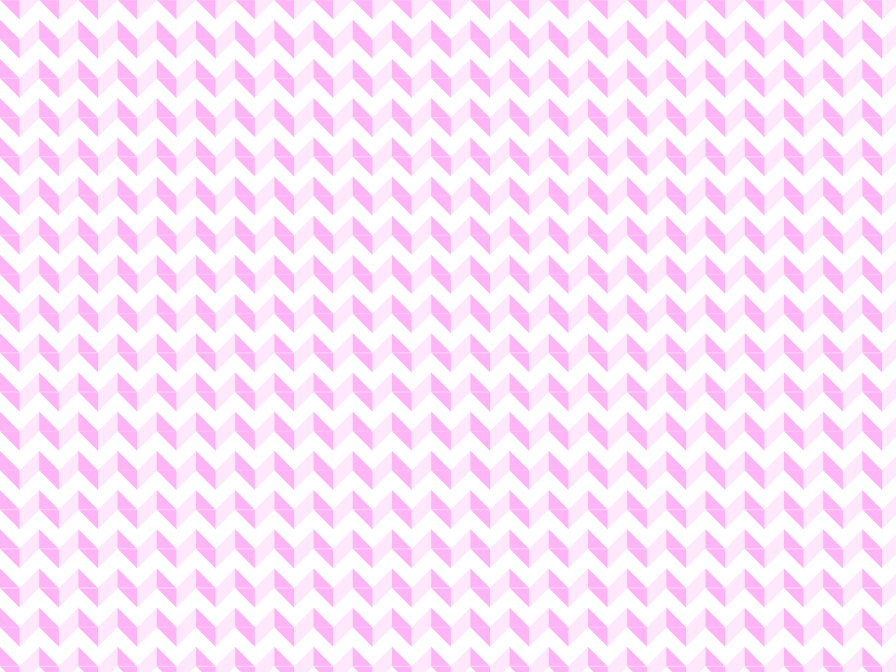
A Shadertoy shader for this pattern:

```glsl
// Pink folded zigzag: horizontal chevron bands on white, each fold having
// a dark falling face and a pale rising face. Bands come from a triangle wave
// and fract repeats; hairline seams of varying strength cross the dark faces.

#define ROWS 17.143
#define BAND_SHARE 0.5
#define FOLD_PHASE 0.5
#define SEAM_WIDTH 0.036
#define SEAM_MIN 0.08
#define SEAM_MAX 0.36
#define PAPER vec3(1.0, 1.0, 1.0)
#define PALE_FACE vec3(1.0, 0.906, 0.988)
#define DARK_FACE vec3(1.0, 0.708, 0.961)

float hash(float n) {
    return fract(sin(n * 12.9898) * 43758.5453);
}

// Signed distance into a repeating stripe covering [0, width] of each unit
float stripe(float t, float width) {
    return 0.5 * width - abs(fract(t - 0.5 * width + 0.5) - 0.5);
}

float coverage(float dist, float pixel) {
    return clamp(dist / pixel + 0.5, 0.0, 1.0);
}

void mainImage(out vec4 fragColor, in vec2 fragCoord) {
    // Tile units, measured from the top left corner
    float pixel = ROWS / iResolution.y;
    vec2 p = vec2(fragCoord.x, iResolution.y - fragCoord.y) * pixel;

    // Zigzag bands with 45 degree slopes
    float u = fract(p.x);
    float bandTop = FOLD_PHASE + min(u, 1.0 - u);
    float band = coverage(stripe(p.y - bandTop, BAND_SHARE) * 0.7071, pixel);

    // Dark left face and pale right face of every fold
    float dark = coverage(stripe(p.x, 0.5), pixel);
    vec3 face = mix(PALE_FACE, DARK_FACE, dark);

    // Hairline seams along tile borders, stronger in some rows
    float row = floor(p.y + 0.5);
    float seam = coverage(0.5 * SEAM_WIDTH - abs(p.y - row), pixel);
    float strength = mix(SEAM_MIN, SEAM_MAX, hash(row + 1.0));
    face = mix(face, PAPER, seam * strength * dark);

    fragColor = vec4(mix(PAPER, face, band), 1.0);
}
```
